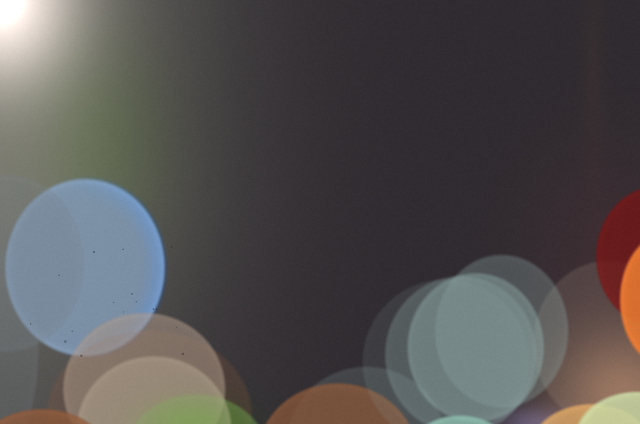
Write a Shadertoy shader that draws this background.

```glsl
const float ASPECT = 1.5;
const float EDGE_SOFTNESS = 0.005;
const float RIM_WIDTH = 0.007;
const float RIM_GAIN = 0.07;
const float GRAIN = 0.012;
const float GRAIN_CELLS = 340.0;
const int SHELLS = 3;
const int SPECKS = 16;

const vec3 NIGHT = vec3(0.185, 0.168, 0.188);
const vec3 HAZE = vec3(0.29, 0.305, 0.25);
const vec3 FLARE = vec3(0.60, 0.54, 0.55);
const vec3 MOSS = vec3(-0.015, 0.025, -0.045);
const vec3 EMBER = vec3(0.40, 0.27, 0.16);
const vec3 SMOKE = vec3(0.44, 0.48, 0.51);
const vec3 BLUE = vec3(0.50, 0.59, 0.69);
const vec3 BLUE_RIM = vec3(-0.05, 0.01, 0.10);
const vec3 TAN = vec3(0.65, 0.57, 0.51);
const vec3 CREAM = vec3(0.68, 0.63, 0.55);
const vec3 LEAF = vec3(0.42, 0.56, 0.30);
const vec3 COPPER = vec3(0.54, 0.34, 0.22);
const vec3 TEAL = vec3(0.54, 0.64, 0.63);
const vec3 MINT = vec3(0.52, 0.70, 0.64);
const vec3 RED = vec3(0.46, 0.08, 0.08);
const vec3 ORANGE = vec3(0.88, 0.46, 0.19);
const vec3 AMBER = vec3(0.82, 0.62, 0.38);
const vec3 PALE_GREEN = vec3(0.77, 0.84, 0.64);
const vec3 LAVENDER = vec3(0.16, 0.15, 0.24);

float hash(vec2 cell) {
    vec3 q = fract(cell.xyx * 0.1031);
    q += dot(q, q.yzx + 33.33);
    return fract((q.x + q.y) * q.z);
}

float glow(vec2 p, vec2 center, vec2 spread) {
    vec2 q = (p - center) / spread;
    return exp(-dot(q, q));
}

// Approximate signed distance to an upright ellipse
float ellipse(vec2 p, vec2 center, vec2 radii) {
    return (length((p - center) / radii) - 1.0) * min(radii.x, radii.y);
}

// Translucent lens disc with a faintly brighter rim
void disc(inout vec3 col, vec2 p, vec2 center, vec2 radii, vec3 tint, float opacity) {
    float d = ellipse(p, center, radii);
    float inside = 1.0 - smoothstep(-EDGE_SOFTNESS, EDGE_SOFTNESS, d);
    float rim = exp(-abs(d + RIM_WIDTH) / RIM_WIDTH);
    col = mix(col, tint * (1.0 + RIM_GAIN * rim), inside * opacity);
}

vec3 backdrop(vec2 p) {
    vec2 corner = vec2(0.0, 1.0);
    float fade = mix(0.5, 1.0, smoothstep(0.0, 0.6, p.y));
    vec3 col = NIGHT + HAZE * fade * exp(-p.x * p.x / 0.21);
    col += FLARE * glow(p, corner, vec2(0.17, 0.19));
    col += 0.3 * glow(p, corner, vec2(0.045));
    col += MOSS * glow(p, vec2(0.25, 0.66), vec2(0.16, 0.24));
    // Warm light low on the right and a faint upright streak
    col += EMBER * glow(p, vec2(1.46, 0.06), vec2(0.17, 0.16));
    col += vec3(0.05, 0.01, 0.01) * glow(p, vec2(1.43, 0.40), vec2(0.2, 0.25));
    col += vec3(0.025, 0.012, 0.0) * glow(p, vec2(1.39, 0.85), vec2(0.025, 0.3));
    return col + LAVENDER * glow(p, vec2(1.25, 0.0), vec2(0.08, 0.04));
}

void leftDiscs(inout vec3 col, vec2 p) {
    vec2 center = vec2(0.199, 0.369);
    vec2 radii = vec2(0.187, 0.209);
    disc(col, p, vec2(0.0, 0.17), vec2(0.09, 0.24), SMOKE, 0.25);
    disc(col, p, center, radii, BLUE, 0.88);
    float d = ellipse(p, center, radii);
    float shade = smoothstep(-0.06, 0.0, d) * (1.0 - smoothstep(0.0, 0.012, d));
    col += BLUE_RIM * shade * smoothstep(0.1, 0.36, p.x);
    disc(col, p, vec2(0.016, 0.379), vec2(0.180, 0.209), SMOKE, 0.28);
    disc(col, p, vec2(0.350, 0.020), vec2(0.240, 0.200), COPPER, 0.22);
    disc(col, p, vec2(0.338, 0.082), vec2(0.190, 0.180), TAN, 0.55);
    disc(col, p, vec2(0.460, -0.080), vec2(0.170, 0.150), LEAF, 0.5);
    disc(col, p, vec2(0.361, -0.016), vec2(0.182, 0.176), CREAM, 0.5);
    col += vec3(-0.06, 0.05, -0.09) * glow(p, vec2(0.45, 0.0), vec2(0.12, 0.06));
    disc(col, p, vec2(0.098, -0.094), vec2(0.166, 0.129), COPPER, 0.8);
}

void rightDiscs(inout vec3 col, vec2 p) {
    disc(col, p, vec2(0.859, -0.045), vec2(0.186, 0.180), TEAL, 0.20);
    disc(col, p, vec2(0.791, -0.084), vec2(0.190, 0.180), COPPER, 0.72);
    disc(col, p, vec2(1.426, 0.190), vec2(0.176, 0.195), TAN, 0.20);
    disc(col, p, vec2(1.176, 0.219), vec2(0.156, 0.180), TEAL, 0.32);
    // Nested shells tighten toward the brightest disc
    for (int i = 0; i < SHELLS; i++) {
        float t = float(i) / float(SHELLS - 1);
        vec2 center = mix(vec2(1.045, 0.146), vec2(1.115, 0.180), t);
        vec2 radii = mix(vec2(0.195), vec2(0.160, 0.176), t);
        disc(col, p, center, radii, TEAL, mix(0.14, 0.46, t));
    }
    disc(col, p, vec2(1.543, 0.395), vec2(0.146, 0.166), RED, 0.75);
    disc(col, p, vec2(1.562, 0.293), vec2(0.109, 0.156), ORANGE, 0.92);
    disc(col, p, vec2(1.078, -0.064), vec2(0.117, 0.084), MINT, 0.85);
    disc(col, p, vec2(1.387, -0.064), vec2(0.146, 0.111), AMBER, 0.85);
    disc(col, p, vec2(1.494, -0.035), vec2(0.146, 0.111), PALE_GREEN, 0.8);
}

// Dust specks scattered over the lower left discs
float dust(vec2 p) {
    float amount = 0.0;
    for (int i = 0; i < SPECKS; i++) {
        float n = float(i) + 1.0;
        vec2 spot = vec2(0.05, 0.16) + vec2(0.40, 0.34) * vec2(hash(vec2(n, 3.0)), hash(vec2(n, 11.0)));
        float size = mix(0.001, 0.0035, hash(vec2(n, 23.0)));
        amount = max(amount, 1.0 - smoothstep(size * 0.4, size + 0.001, length(p - spot)));
    }
    return amount;
}

void mainImage(out vec4 fragColor, in vec2 fragCoord) {
    vec2 p = fragCoord / iResolution.xy * vec2(ASPECT, 1.0);
    vec3 col = backdrop(p);
    leftDiscs(col, p);
    rightDiscs(col, p);
    col *= 1.0 - 0.3 * dust(p);
    col += GRAIN * (hash(floor(p * GRAIN_CELLS)) - 0.5);
    fragColor = vec4(clamp(col, 0.0, 1.0), 1.0);
}
```
